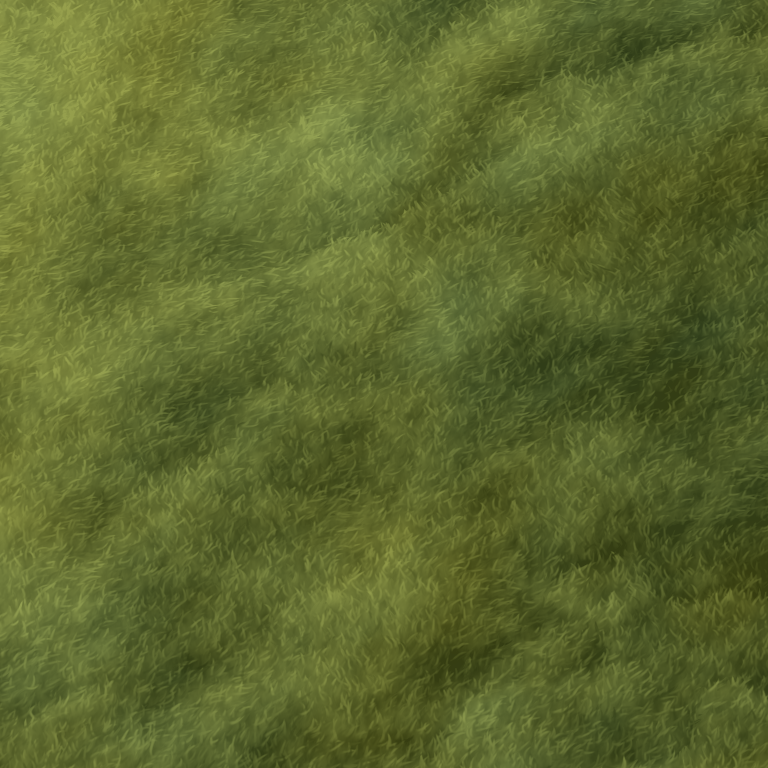
This texture is drawn by a WebGL 1 fragment shader. Its source:

```glsl
precision highp float;
// A windswept grassy hillside: diagonal swells lit from the upper left,
// covered by layers of short soft blades scattered on jittered grids.
// Each blade takes the hill's light at its root, which tufts the crests.

uniform vec2 u_resolution;

const vec3 GRASS = vec3(0.368, 0.411, 0.182);      // mean colour
const vec3 TONE_STEP = vec3(0.082, 0.085, 0.053);  // colour change per unit of tone
const vec3 COOL_TINT = vec3(-0.055, 0.000, 0.070); // blue-green drift
const float TONE_MIN = -2.0;
const float TONE_MAX = 2.5;
const float TONE_BIAS = 0.50;

const float SLOPE_ANGLE = 0.48;   // direction of the swells
const float SWELL_COUNT = 4.6;
const float SWELL_DEPTH = 1.5;
const float LIGHT_DEPTH = 1.4;
const float CLUMP_DEPTH = 2.7;
const float TUFT_DEPTH = 1.5;
const vec2 HOLLOW = vec2(0.80, 0.56);
const float HOLLOW_DEPTH = 0.8;

const int LAYERS = 8;
const float CELL = 0.021;
const float BLADE_LENGTH = 0.0155; // half length
const float BLADE_WIDTH = 0.0034;  // half width
const float BLADE_BEND = 0.65;
const float BLADE_LEAN = 1.10;
const float BLADE_SPREAD = 1.5;
const float BLADE_CONTRAST = 1.2;
const float BLADE_OPACITY = 0.68;
const float SOIL_TONE = -0.7;
const float FORESHORTEN = 0.35;

vec3 hash3(vec2 p) {
  vec3 q = fract(p.xyx * vec3(0.1031, 0.1030, 0.0973));
  q += dot(q, q.yxz + 33.33);
  return fract((q.xxy + q.yzz) * q.zyx);
}

float noise(vec2 p) {
  vec2 i = floor(p);
  vec2 f = fract(p);
  f = f * f * (3.0 - 2.0 * f);
  float low = mix(hash3(i).x, hash3(i + vec2(1.0, 0.0)).x, f.x);
  float high = mix(hash3(i + vec2(0.0, 1.0)).x, hash3(i + 1.0).x, f.x);
  return mix(low, high, f.y);
}

// Fractal noise centred on zero, roughly -0.5 to 0.5.
float fbm(vec2 p) {
  float sum = 0.0;
  float weight = 0.53;
  for (int i = 0; i < 4; i++) {
    sum += weight * (noise(p) - 0.5);
    p = mat2(1.6, 1.2, -1.2, 1.6) * p + 19.7;
    weight *= 0.5;
  }
  return sum;
}

// Coordinates along and across the swells.
vec2 slopeSpace(vec2 p) {
  float c = cos(SLOPE_ANGLE);
  float s = sin(SLOPE_ANGLE);
  return vec2(c * p.x + s * p.y, c * p.y - s * p.x);
}

// Light on the hill: broad fall-off, swells with a sharp far side, clumps, tufts.
float hillTone(vec2 p) {
  vec2 a = slopeSpace(p);
  float light = (0.45 - p.x) * (0.4 + 1.2 * p.y) + 0.8 * (p.y - 0.5);
  vec2 h = slopeSpace(p - HOLLOW) / vec2(0.26, 0.10);
  light = LIGHT_DEPTH * light - HOLLOW_DEPTH * exp(-dot(h, h));

  float phase = a.y * SWELL_COUNT + 1.9 * fbm(a * vec2(2.6, 3.8) + 3.0);
  phase += 0.5 * fbm(a * vec2(10.0, 15.0) + 8.0);
  float f = fract(phase);
  float swell = f * (1.0 - smoothstep(0.82, 1.0, f)) - 0.41;
  float strength = mix(0.3, 1.0, smoothstep(0.3, 0.7, noise(a * vec2(2.5, 4.0) + 17.0)));

  float clumps = fbm(a * vec2(7.0, 13.0) + 41.0);
  float tufts = fbm(a * vec2(26.0, 38.0) + 87.0);
  return light + SWELL_DEPTH * strength * swell + CLUMP_DEPTH * clumps + TUFT_DEPTH * tufts;
}

// Paints one layer of blades over the tone and the offset to the blade root.
void addBlades(vec2 p, float layer, float lean, float pixel, inout vec2 toRoot, inout float tone) {
  vec2 grid = p / CELL + layer * vec2(0.37, 0.71);
  for (int j = -1; j <= 1; j++) {
    for (int i = -1; i <= 1; i++) {
      vec2 id = floor(grid) + vec2(float(i), float(j));
      vec3 place = hash3(id + layer * 57.0);
      vec3 shape = hash3(id.yx + layer * 31.0 + 113.0);
      vec2 d = (grid - id - place.xy) * CELL;
      float angle = lean + (place.z - 0.5) * BLADE_SPREAD;
      vec2 axis = vec2(cos(angle), sin(angle));
      float len = BLADE_LENGTH * mix(0.4, 1.0, shape.x);
      float u = dot(d, axis) / len;
      float v = dot(d, vec2(-axis.y, axis.x)) - BLADE_BEND * len * (shape.y - 0.5) * u * u;
      float width = max(BLADE_WIDTH * (0.85 - 0.25 * u), pixel);
      float cover = 1.0 - smoothstep(0.0, 1.0, abs(v) / width);
      cover *= BLADE_OPACITY * (1.0 - smoothstep(0.35, 1.0, abs(u)));
      toRoot = mix(toRoot, -d - axis * len, cover);
      tone = mix(tone, BLADE_CONTRAST * (2.0 * shape.z - 1.0) + 0.25 * u, cover);
    }
  }
}

void main() {
  vec2 p = gl_FragCoord.xy / u_resolution.y;
  float pixel = 1.0 / u_resolution.y;
  vec2 field = vec2(p.x, p.y * (1.0 + FORESHORTEN * p.y));
  float lean = BLADE_LEAN + 2.4 * fbm(p * 9.0 + 5.0);

  vec2 toRoot = vec2(0.0);
  float tone = SOIL_TONE + 1.5 * fbm(p * vec2(90.0, 50.0));
  for (int i = 0; i < LAYERS; i++) {
    addBlades(field, float(i), lean, pixel, toRoot, tone);
  }
  tone += hillTone(p + toRoot) + TONE_BIAS;

  float cool = fbm(slopeSpace(p) * vec2(5.0, 8.0) + 71.0) - 0.03 * tone;
  vec3 color = GRASS + TONE_STEP * clamp(tone, TONE_MIN, TONE_MAX) + COOL_TINT * cool;
  gl_FragColor = vec4(color, 1.0);
}
```
